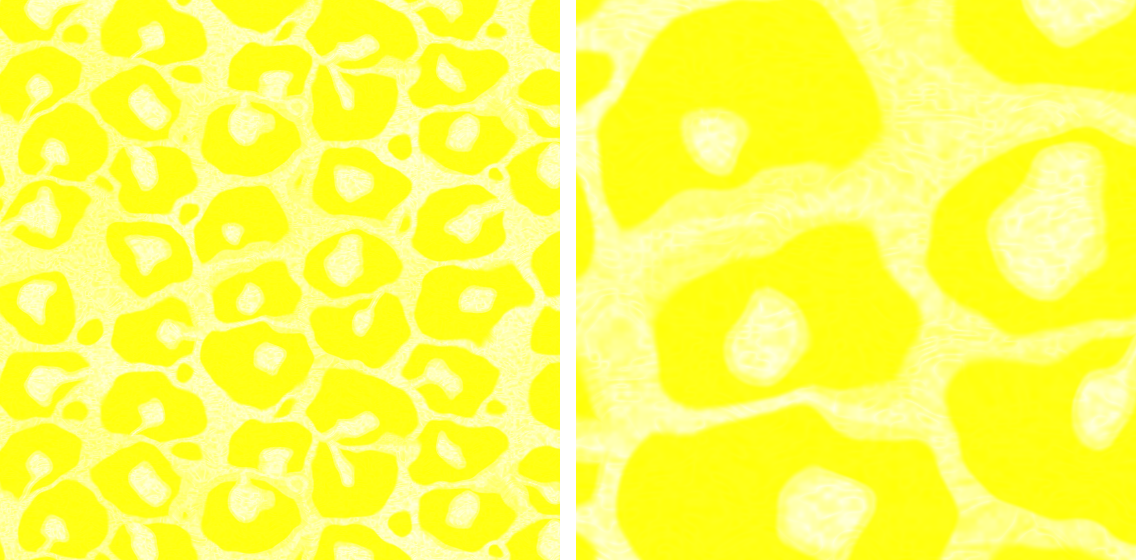
Left, the full canvas; right, a detail of the centre.
Give the GLSL for this pattern, as a WebGL 2 fragment shader.

```glsl
#version 300 es
precision highp float;
// Leopard rosettes in lemon yellow on pale, fibrous cream. Jittered, staggered
// sites carry wobbly rings, with small spots in the gaps between them; all
// hashes wrap vertically, so the field repeats every PERIOD of the canvas.

uniform vec2 u_resolution;
out vec4 fragColor;

const float PERIOD = 0.673;            // height of one repeat, in canvas units
const float ROWS = 5.0;                // rosettes per column in one repeat
const vec2 CELL = vec2(0.272, 1.0 / ROWS);
const float JITTER = 0.34;
const vec2 ROSETTE_AXES = vec2(0.142, 0.112);
const vec2 SPOT_AXES = vec2(0.056, 0.036);
const float SPOT_SHARE = 0.75;         // part of the gaps that hold a spot
const float OPEN_SHARE = 0.6;          // part of the rings that are broken
const float HALF_GAP = 0.009;
const float SOFTNESS = 0.0035;
const float INK_BLUE = 0.07;           // red and green stay at full strength
const float WASH_BLUE = 0.43;
const float GROUND_BLUE = 0.58;
const float HOLE_BLUE = 0.66;
const float TAU = 6.2831853;

float hash(vec2 p) {
    return fract(sin(dot(p, vec2(127.1, 311.7))) * 43758.5453);
}

// Value noise that wraps after freq.y lattice steps, once per repeat
float noise(vec2 p, vec2 freq) {
    p *= freq;
    vec2 i = floor(p), f = fract(p);
    f = f * f * (3.0 - 2.0 * f);
    float y0 = mod(i.y, freq.y), y1 = mod(i.y + 1.0, freq.y);
    return mix(mix(hash(vec2(i.x, y0)), hash(vec2(i.x + 1.0, y0)), f.x),
               mix(hash(vec2(i.x, y1)), hash(vec2(i.x + 1.0, y1)), f.x), f.y);
}

vec2 noise2(vec2 p, float freq) {
    return vec2(noise(p, vec2(freq)), noise(p + vec2(7.3, 0.37), vec2(freq))) - 0.5;
}

float smoothMin(float a, float b, float k) {
    float h = max(k - abs(a - b), 0.0) / k;
    return min(a, b) - h * h * k * 0.25;
}

float ellipse(vec2 p, vec2 axes, float angle) {
    float c = cos(angle), s = sin(angle);
    vec2 q = vec2(c * p.x + s * p.y, c * p.y - s * p.x);
    return (length(q / axes) - 1.0) * sqrt(axes.x * axes.y);
}

float segment(vec2 p, vec2 end) {
    return length(p - end * clamp(dot(p, end) / dot(end, end), 0.0, 1.0));
}

// Pale centre of a ring, often with a channel that breaks through the rim
float ringHole(vec2 p, vec2 seed) {
    float phi = TAU * hash(seed + 5.1);
    vec2 dir = vec2(cos(phi), sin(phi));
    p -= dir * 0.018;
    vec2 axes = ROSETTE_AXES * vec2(0.32, 0.37) * mix(0.75, 1.2, hash(seed + 6.7));
    float hole = ellipse(p, axes, 2.0 * hash(seed + 8.3) - 1.0);
    float channel = segment(p, dir * 0.2) - mix(0.012, 0.024, hash(seed + 9.9));
    return hash(seed + 11.3) < OPEN_SHARE ? smoothMin(hole, channel, 0.02) : hole;
}

void main() {
    float canvas = min(u_resolution.x, u_resolution.y);
    vec2 t = gl_FragCoord.xy / (canvas * PERIOD);
    float soft = max(SOFTNESS, 0.8 / (canvas * PERIOD));
    vec2 p = t + 0.050 * noise2(t, 9.0) + 0.016 * noise2(t, 28.0);

    // Nearest and second nearest mark, over both rosettes and spots
    float nearest = 1.0, second = 1.0, kind = 0.0;
    vec2 local = vec2(0.0), seed = vec2(0.0), base = floor(p / CELL);
    for (int k = 0; k < 2; k++)
    for (int j = -2; j <= 1; j++)
    for (int i = -1; i <= 1; i++) {
        float spot = float(k);
        vec2 id = base + vec2(i, j);
        vec2 s = vec2(id.x, mod(id.y, ROWS)) + spot * 37.0;
        if (spot > 0.5 && hash(s + 4.4) > SPOT_SHARE) continue;
        vec2 jitter = JITTER * (vec2(hash(s + 1.3), hash(s + 2.9)) - 0.5);
        vec2 stagger = vec2(0.5 + 0.36 * spot, 0.5 + 0.5 * mod(id.x, 2.0) + 0.5 * spot);
        vec2 q = p - (id + stagger + jitter) * CELL;
        vec2 axes = mix(ROSETTE_AXES, SPOT_AXES, spot) * mix(0.82, 1.12, hash(s + 3.7));
        float d = ellipse(q, axes, (hash(s + 7.1) - 0.4) * (1.0 + spot));
        if (d < nearest) {
            second = nearest;
            nearest = d; local = q; seed = s; kind = spot;
        } else second = min(second, d);
    }

    // Trim each mark against its neighbour, then cut the ring
    float border = 0.5 * (second - nearest);
    float body = -smoothMin(-nearest, border - HALF_GAP, 0.03);
    float hole = kind > 0.5 ? 1.0 : ringHole(local + 0.03 * noise2(t, 22.0), seed);
    float rim = 0.022 * smoothstep(0.5, 0.95, noise(t + 3.1, vec2(7.0)));
    float inkDistance = max(body + rim, -hole);
    float ink = 1.0 - smoothstep(-soft, soft, inkDistance);
    float wash = 1.0 - smoothstep(-soft, soft, body - 0.003);
    float core = smoothstep(0.006, 0.014, -hole);

    // Fine curled fibres and slow mottling of the ground
    vec2 curl = t + 0.03 * noise2(t, 24.0);
    float fibre = 1.0 - abs(2.0 * noise(curl, vec2(85.0, 150.0)) - 1.0);
    float grain = 0.6 * fibre + 0.4 * noise(t, vec2(170.0)) - 0.5;
    float mottle = noise(t + 1.7, vec2(5.0)) - 0.5;

    float blue = GROUND_BLUE + 0.22 * mottle;
    blue = mix(blue, mix(WASH_BLUE, HOLE_BLUE, core), wash);
    blue += grain * mix(0.42, 0.25, wash * (1.0 - core));
    blue = mix(blue, INK_BLUE + 0.10 * grain, ink);
    fragColor = vec4(1.0, 1.0, clamp(blue, 0.0, 1.0), 1.0);
}
```
